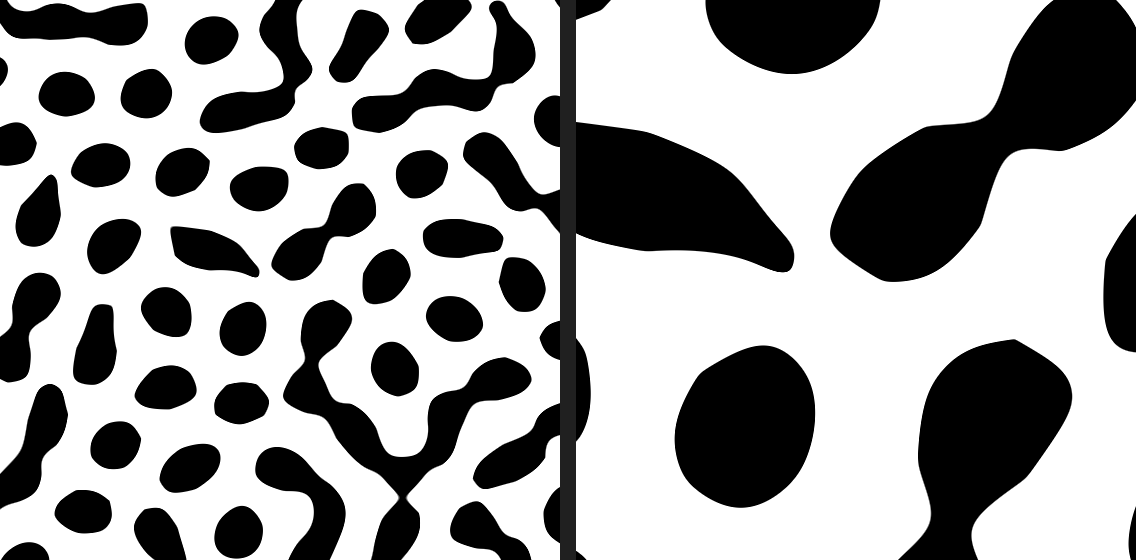
Left: the whole. Right: its middle third, enlarged.
This pattern is drawn by a WebGL 1 fragment shader. Its source:

```glsl
precision highp float;
// Black worms and spots on white, like a reaction-diffusion pattern.
// Plane waves of nearly one length and random phase sum to a height field;
// its crests are inked and its saddles are cut to part them into islands.

#define WAVES 32            // plane waves in the sum
#define FREQUENCY 7.8       // crests across the canvas
#define FREQUENCY_SPREAD 0.1
#define SADDLE_CUT 0.63     // higher: shorter worms and less ink
#define SEED 17.0
#define INK vec3(0.0)
#define PAPER vec3(1.0)

uniform vec2 u_resolution;

const float PI = 3.14159;

float hash(float n) {
  return fract(sin(n * 12.9898 + SEED * 7.233) * 43758.5);
}

// Signed distance to the island edge in canvas units, positive inside.
float islandDistance(vec2 point) {
  float height = 0.0;
  vec2 slope = vec2(0.0);
  vec2 stretch = vec2(0.0);   // anisotropic part of the curvature

  for (int i = 0; i < WAVES; i++) {
    float n = float(i) + 1.0;
    float angle = PI * (n + hash(n)) / float(WAVES);
    float spread = FREQUENCY_SPREAD * (hash(n + 50.3) - 0.5);
    float waveNumber = 2.0 * PI * FREQUENCY * (1.0 + spread);
    vec2 direction = vec2(cos(angle), sin(angle));
    float phase = waveNumber * dot(direction, point) + 2.0 * PI * hash(n + 90.7);
    float crest = cos(phase);

    height += crest;
    slope -= waveNumber * direction * sin(phase);
    stretch += 0.5 * crest * vec2(cos(2.0 * angle), sin(2.0 * angle));
  }

  // Scale to unit variance; the slope floor keeps narrow necks stable.
  float scale = sqrt(2.0 / float(WAVES));
  float level = scale * (height - SADDLE_CUT * length(stretch));
  float steepness = max(scale * length(slope), 0.6 * PI * FREQUENCY);
  return level / steepness;
}

void main() {
  float pixel = 1.0 / min(u_resolution.x, u_resolution.y);
  float inside = islandDistance(gl_FragCoord.xy * pixel);

  // Crisp edge, smoothed over one pixel.
  float coverage = clamp(0.5 + inside / pixel, 0.0, 1.0);
  gl_FragColor = vec4(mix(PAPER, INK, coverage), 1.0);
}
```
